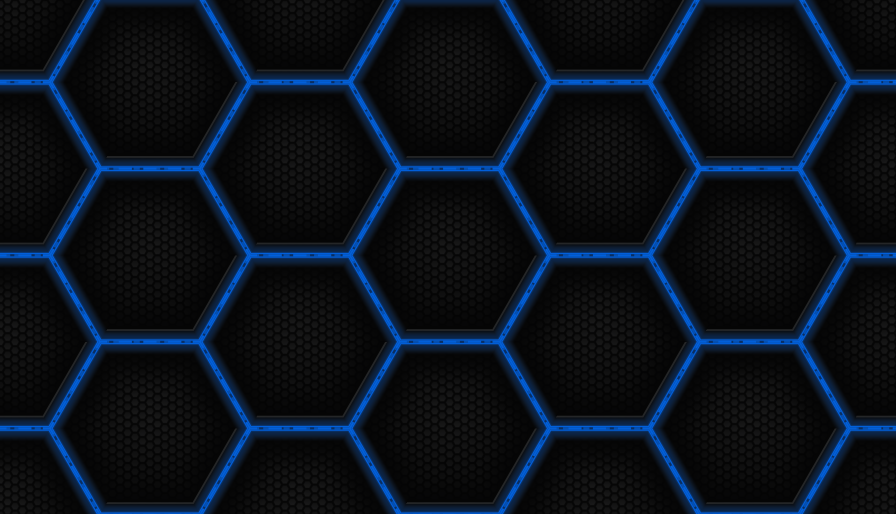
A WebGL 1 fragment shader for this pattern:

```glsl
precision highp float;
// Dark hexagonal panels of fine mesh, parted by glowing blue circuit seams.

uniform vec2 u_resolution;

const float CELLS_ACROSS = 5.177;   // canvas width in panel heights
const float MESH_DENSITY = 20.0;    // mesh holes per panel height
const vec2 LATTICE = vec2(1.7320508, 1.0);
const vec2 ORIGIN = vec2(0.010, 0.010);

const vec3 BLACK = vec3(0.018, 0.018, 0.019);
const vec3 MESH_FACE = vec3(0.088, 0.088, 0.089);
const vec3 BEVEL = vec3(0.17, 0.175, 0.18);
const vec3 HAZE = vec3(0.055, 0.095, 0.15);
const vec3 NAVY = vec3(0.045, 0.14, 0.27);
const vec3 MID_BLUE = vec3(0.04, 0.21, 0.44);
const vec3 DEEP_BLUE = vec3(0.02, 0.26, 0.60);
const vec3 BRIGHT_BLUE = vec3(0.0, 0.42, 0.96);

// Offset from the centre of the nearest flat-topped hexagon of height 1.
vec2 hexOffset(vec2 p) {
  vec2 a = mod(p, LATTICE) - 0.5 * LATTICE;
  vec2 b = mod(p - 0.5 * LATTICE, LATTICE) - 0.5 * LATTICE;
  return dot(a, a) < dot(b, b) ? a : b;
}

// Axis of the side nearest to q; opposite sides share one axis.
vec2 nearestAxis(vec2 q) {
  vec2 axis = vec2(0.0, 1.0);
  vec2 rising = vec2(0.8660254, 0.5);
  vec2 falling = vec2(0.8660254, -0.5);
  if (abs(dot(q, rising)) > abs(dot(q, axis))) axis = rising;
  if (abs(dot(q, falling)) > abs(dot(q, axis))) axis = falling;
  return axis;
}

// Distance inward from the side with the given axis.
float sideDistance(vec2 q, vec2 axis) {
  return 0.5 - abs(dot(q, axis));
}

// Soft-edged band of half width w around zero.
float band(float x, float w, float aa) {
  return 1.0 - smoothstep(w - aa, w + aa, abs(x));
}

// Small hexagonal holes with dark walls and a lit lower rim.
float meshTone(vec2 p, float aa) {
  vec2 q = hexOffset(p * MESH_DENSITY);
  float d = sideDistance(q, nearestAxis(q));
  float face = smoothstep(0.05, 0.16 + aa * MESH_DENSITY, d);
  return mix(0.22, 0.72 - 0.35 * q.y, face);
}

// Lit dashes of uneven length along a seam.
float dashes(float t, float aa) {
  float longDash = band(fract(t * 7.0 + 0.5) - 0.5, 0.27, aa * 7.0);
  float shortDash = band(fract(t * 17.0 + 0.2) - 0.5, 0.30, aa * 17.0);
  return max(longDash * 0.8, shortDash * 0.55);
}

// Mesh floor, brightest just above the middle and shadowed at the rim.
vec3 panelColor(vec2 p, vec2 q, float d, float aa) {
  float rim = smoothstep(0.055, 0.27, d);
  float light = 1.0 - 0.45 * smoothstep(0.0, 0.5, length(q - vec2(0.0, 0.08)));
  return mix(BLACK, MESH_FACE * light * meshTone(p, aa) * 1.35, 0.15 + 0.85 * rim);
}

// Blue glow falling off from the seam, with two rails and a dashed core.
vec3 addSeam(vec3 base, float d, float t, float aa) {
  vec3 c = mix(base, HAZE, 1.0 - smoothstep(0.044, 0.078, d));
  c = mix(c, NAVY, 1.0 - smoothstep(0.026, 0.056, d));
  c = mix(c, MID_BLUE, 1.0 - smoothstep(0.013, 0.025, d));
  c = mix(c, DEEP_BLUE, band(d, 0.014, aa));
  c = mix(c, NAVY, 0.65 * band(d, 0.006, aa));
  c = mix(c, BRIGHT_BLUE, 0.75 * band(d - 0.0105, 0.003, aa));
  return mix(c, BRIGHT_BLUE, dashes(t, aa) * band(d, 0.006, aa));
}

vec3 shade(vec2 p, float aa) {
  vec2 q = hexOffset(p);
  vec2 axis = nearestAxis(q);
  float d = sideDistance(q, axis);
  float t = dot(q, vec2(-axis.y, axis.x));

  // Only the bottom and lower right sides catch light on their bevel.
  vec2 outward = axis * sign(dot(q, axis));
  float lit = smoothstep(0.4, 0.6, dot(outward, vec2(0.5, -0.8660254)));

  vec3 c = addSeam(panelColor(p, q, d, aa), d, t, aa);
  c = mix(c, BLACK, 0.7 * lit * band(d - 0.082, 0.009, aa));
  return mix(c, BEVEL, 0.8 * lit * band(d - 0.068, 0.005, aa));
}

void main() {
  float pixel = CELLS_ACROSS / u_resolution.x;
  vec2 p = (gl_FragCoord.xy - 0.5 * u_resolution) * pixel - ORIGIN;

  // Average four samples per pixel.
  vec3 total = vec3(0.0);
  for (int y = 0; y < 2; y++) {
    for (int x = 0; x < 2; x++) {
      vec2 jitter = (vec2(float(x), float(y)) - 0.5) * 0.5;
      total += shade(p + jitter * pixel, 0.35 * pixel);
    }
  }
  gl_FragColor = vec4(total * 0.25, 1.0);
}
```
